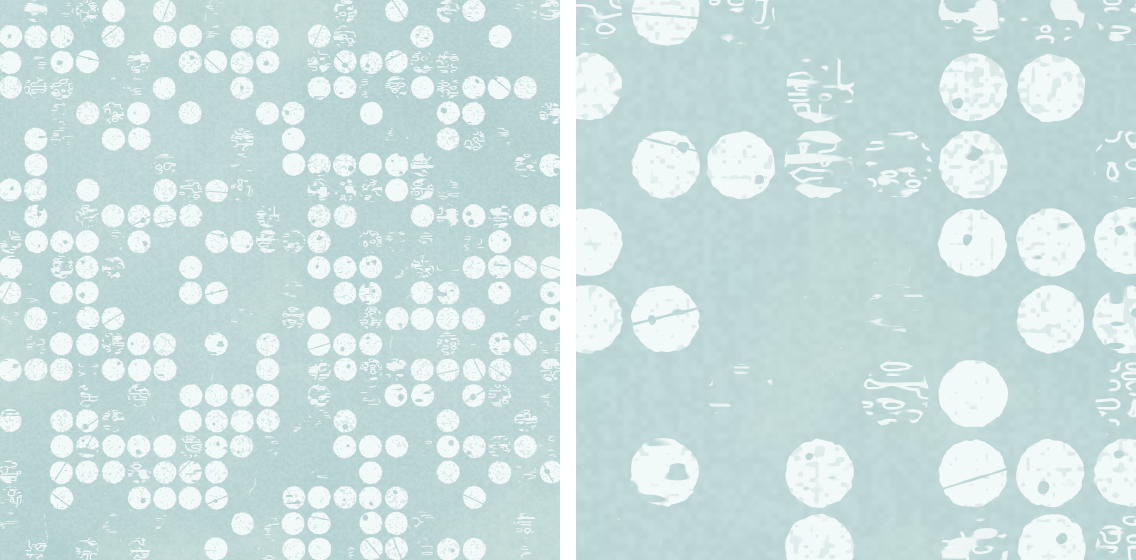
Left: the whole. Right: its middle third, enlarged.
Give the GLSL for this pattern, as a Shadertoy shader.

```glsl
// Worn white print dots scattered on a grid over mottled pale teal paper.

const vec2 GRID = vec2(21.74, 21.85);      // cells across and down
const vec2 GRID_SHIFT = vec2(0.104, 0.073);
const float DOT_RADIUS = 0.435;            // in cells
const vec3 PAPER = vec3(0.735, 0.838, 0.836);
const vec3 PALE = vec3(0.83, 0.90, 0.88);
const vec3 INK = vec3(0.95, 0.975, 0.975);

float hash(vec2 p) {
    return fract(sin(dot(p, vec2(127.1, 311.7))) * 43758.5453);
}

float noise(vec2 p) {
    vec2 i = floor(p), f = fract(p);
    f = f * f * (3.0 - 2.0 * f);
    return mix(mix(hash(i), hash(i + vec2(1, 0)), f.x),
               mix(hash(i + vec2(0, 1)), hash(i + vec2(1, 1)), f.x), f.y);
}

float fbm(vec2 p) {
    float sum = 0.0, amp = 0.5;
    for (int i = 0; i < 5; i++) {
        sum += amp * noise(p);
        p = mat2(1.6, 1.2, -1.2, 1.6) * p + 7.3;
        amp *= 0.5;
    }
    return sum;
}

// Coverage of a stroke at distance d from its centre line
float stroke(float d, float halfWidth, float aa) {
    return 1.0 - smoothstep(halfWidth - 0.5 * aa, halfWidth + aa, d);
}

// Thin wandering lines along the level curves of stretched noise
float scribble(vec2 p, vec2 stretch, float aa) {
    const float e = 0.02;
    float f = 2.0 * noise(p * stretch);
    vec2 slope = vec2(noise((p + vec2(e, 0)) * stretch),
                      noise((p + vec2(0, e)) * stretch)) * 2.0 - f;
    float d = abs(fract(f) - 0.5) / max(length(slope) / e, 1.0);
    return stroke(d, 0.017, aa);
}

// Small round voids and straight cuts that some dots carry
float damage(vec2 d, vec2 cell, float aa) {
    vec2 spot = (vec2(hash(cell + 31.0), hash(cell + 37.0)) - 0.5) * 0.5;
    float ragged = 0.06 * (noise(d * 12.0 + cell * 3.0) - 0.5);
    float radius = mix(0.03, 0.11, hash(cell + 41.0));
    float hole = step(0.62, hash(cell + 43.0))
               * stroke(length(d - spot) + ragged, radius, aa);
    float angle = mix(-1.2, 1.2, hash(cell + 47.0));
    float cut = step(0.86, hash(cell + 53.0))
              * stroke(abs(dot(d - spot, vec2(sin(angle), cos(angle)))) + ragged * 0.2, 0.012, aa);
    return max(hole, cut);
}

// Ink left in one cell: solid dot, worn dot, faint dashes or nothing
float dotInk(vec2 p, float aa) {
    vec2 cell = floor(p);
    vec2 jitter = (vec2(hash(cell + 11.0), hash(cell + 17.0)) - 0.5) * 0.04;
    vec2 d = p - cell - 0.5 - jitter;
    float kind = hash(cell + 3.0) + 0.35 * (noise(cell * 0.35 + 5.0) - 0.5);

    float edge = length(d) + 0.035 * (noise(p * 13.0) - 0.5);
    float disc = stroke(edge, DOT_RADIUS, aa);
    float streak = noise(p * vec2(3.0, 7.0) + 19.0);

    if (kind > 0.66) {
        float density = mix(0.12, 0.36, hash(cell + 23.0));
        float grain = mix(0.6, 1.0, smoothstep(density - 0.1, density + 0.1, noise(p * 15.0)));
        float wear = 0.32 * pow(hash(cell + 29.0), 4.0);
        float kept = smoothstep(wear - 0.05, wear + 0.04, streak + 0.04);
        return disc * grain * kept * (1.0 - damage(d, cell, aa));
    }
    if (kind > 0.53) {
        float wear = mix(0.55, 0.95, hash(cell + 29.0));
        float kept = smoothstep(wear - 0.05, wear + 0.05, streak);
        float lines = scribble(p, vec2(3.5, 8.0), aa) * smoothstep(0.2, 0.4, noise(p * 5.0 + 61.0));
        return disc * max(kept * 0.9, lines * 0.95);
    }
    if (kind > 0.42) {
        float broken = smoothstep(0.56, 0.68, noise(p * vec2(4.0, 6.0) + 71.0));
        return disc * 0.8 * broken * scribble(p, vec2(1.8, 9.0), aa);
    }
    return 0.0;
}

// Sparse, nearly upright hairline scratches
float scratches(vec2 uv, float aa) {
    float ink = 0.0;
    for (int i = 0; i < 14; i++) {
        vec2 seed = vec2(float(i), 83.0);
        vec2 d = uv - vec2(hash(seed), hash(seed + 1.7));
        float angle = (hash(seed + 2.9) - 0.5) * 1.4;
        d = mat2(cos(angle), sin(angle), -sin(angle), cos(angle)) * d;
        float wiggle = 0.006 * (noise(vec2(d.y * 60.0, seed.x)) - 0.5);
        float reach = mix(0.012, 0.035, hash(seed + 4.1));
        ink = max(ink, stroke(abs(d.x + wiggle), 0.0005, aa) * stroke(abs(d.y), reach, aa)
                       * smoothstep(0.3, 0.55, noise(d * 140.0 + seed)));
    }
    return ink;
}

vec3 paper(vec2 uv) {
    float mottle = fbm(uv * 5.0) - 0.48;
    float grain = noise(uv * 270.0) - 0.5;
    float bloom = smoothstep(0.52, 0.75, fbm(uv * 4.0 + 9.0)) * (0.35 + 0.5 * noise(uv * 90.0));
    vec3 base = PAPER + mottle * vec3(0.08, 0.05, 0.05) + grain * 0.035;
    return mix(base, PALE, bloom * 0.6);
}

void mainImage(out vec4 fragColor, in vec2 fragCoord) {
    vec2 uv = fragCoord / iResolution.xy;
    float pixel = 1.0 / iResolution.y;
    vec2 p = uv * GRID + GRID_SHIFT;
    float flecks = 0.4 * smoothstep(0.975, 0.995, noise(p * 9.0 + 13.0));
    float ink = max(dotInk(p, pixel * GRID.y), flecks);
    ink = max(ink, 0.55 * scratches(uv, pixel));
    fragColor = vec4(mix(paper(uv), INK, ink), 1.0);
}
```
